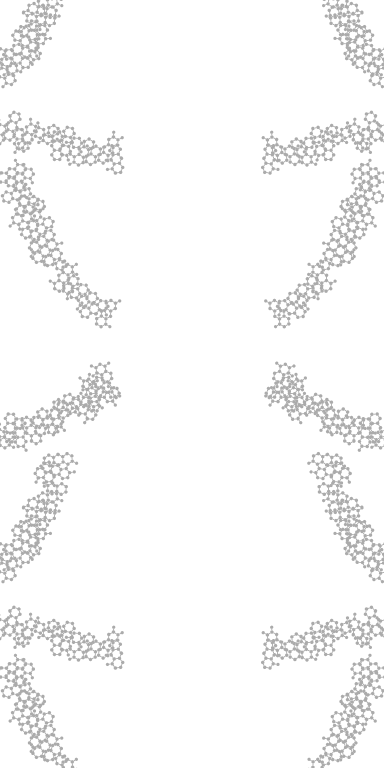
A Shadertoy shader for this pattern:

```glsl
// Mirrored grey ball-and-stick molecule strands repeating down a white ground

float hash(vec2 p) {
    return fract(sin(dot(p, vec2(127.1, 311.7))) * 43758.5453);
}

// Six-atom ring with bonds, plus a few atoms hanging outward
float ring(vec2 p, float seed) {
    const float r = 5.3;
    float k = floor(atan(p.y, p.x) / 1.0472 + 0.5);
    float a = k * 1.0472;
    vec2 q = vec2(cos(a) * p.x + sin(a) * p.y, abs(cos(a) * p.y - sin(a) * p.x));
    float bond = abs(dot(q, vec2(0.866, 0.5)) - r * 0.866) - 0.45;
    float atom = length(q - vec2(r, 0.0)) - 1.7;
    float d = min(bond, atom);
    if (hash(vec2(mod(k, 6.0), seed)) > 0.78) {
        float stick = length(q - vec2(clamp(q.x, r, r * 1.9), 0.0)) - 0.45;
        d = min(d, min(stick, length(q - vec2(r * 1.9, 0.0)) - 1.6));
    }
    return d;
}

// Rows of fused rings strung along a quadratic curve
float strand(vec2 p, vec2 a, vec2 b, vec2 c, float rows, float seed) {
    float d = 1e3;
    for (float i = 0.0; i < rows; i++) {
        float t = (i + 0.5) / rows;
        vec2 center = mix(mix(a, b, t), mix(b, c, t), t);
        vec2 q = p - center;
        if (dot(q, q) > 1000.0) continue;

        // Each row twists and sways a little off the curve
        vec2 dir = normalize(mix(b - a, c - b, t));
        float twist = 0.9 * (hash(vec2(i, seed)) - 0.5);
        dir = vec2(dir.x * cos(twist) - dir.y * sin(twist),
                   dir.x * sin(twist) + dir.y * cos(twist));
        q = vec2(dot(q, dir), dot(q, vec2(-dir.y, dir.x)));
        q.y -= 4.6 * sin(i * 1.9 + seed);

        for (float j = -1.0; j < 2.0; j++) {
            float id = i * 3.0 + j + seed * 71.0;
            if (j != 0.0 && hash(vec2(id, 4.0)) < 0.32) continue;
            d = min(d, ring(q - vec2(0.0, j * 9.18), id));
        }
    }
    return d;
}

void mainImage(out vec4 fragColor, in vec2 fragCoord) {
    // Canvas is 384 units wide, measured down from the top
    float px = 384.0 / iResolution.x;
    vec2 p = vec2(fragCoord.x, iResolution.y - fragCoord.y) * px;

    // Mirror left to right, repeat vertically
    p.x = 192.7 - abs(p.x - 192.7);
    p.y = mod(p.y - 90.0, 495.0) + 90.0;

    // Four strands per repeat
    float d = strand(p, vec2(-12, 126), vec2(50, 138), vec2(121, 158), 14.0, 1.0);
    d = min(d, strand(p, vec2(15, 168), vec2(24, 236), vec2(108, 322), 19.0, 2.0));
    d = min(d, strand(p, vec2(-6, 435), vec2(76, 424), vec2(112, 377), 15.0, 3.0));
    d = min(d, strand(p, vec2(55, 455), vec2(54, 525), vec2(-2, 570), 14.0, 4.0));

    float ink = clamp(0.5 - d / px, 0.0, 1.0);
    fragColor = vec4(mix(vec3(1.0), vec3(0.67), ink), 1.0);
}
```
